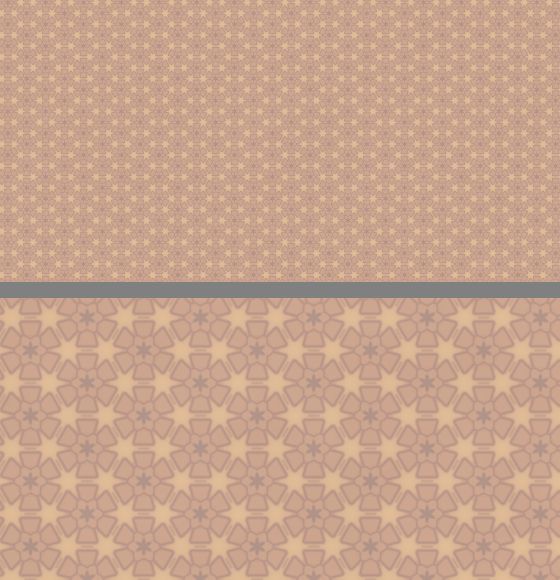
Top, the full canvas; bottom, a detail of the centre.
Reproduce this pattern procedurally as a Shadertoy shader.

```glsl
// Soft six-petalled rosettes on a hexagonal lattice, with pale stars in the gaps.

const float PI = 3.14159265;
const float ROWS = 12.93;

// Offset from the nearest centre of a hexagonal lattice with unit spacing.
vec2 hexCell(vec2 p) {
    vec2 s = vec2(sqrt(3.0), 1.0);
    vec2 a = mod(p, s) - 0.5 * s;
    vec2 b = mod(p + 0.5 * s, s) - 0.5 * s;
    return dot(a, a) < dot(b, b) ? a : b;
}

float roundBox(vec2 p, vec2 halfSize, float radius) {
    vec2 d = abs(p) - halfSize + radius;
    return length(max(d, 0.0)) + min(max(d.x, d.y), 0.0) - radius;
}

// Coverage of a shape from its signed distance.
float fill(float d, float soft) {
    return 1.0 - smoothstep(-soft, soft, d);
}

float stroke(float d, float width, float soft) {
    return fill(abs(d) - 0.5 * width, soft);
}

float noise(vec2 p) {
    vec2 i = floor(p), f = fract(p);
    f = f * f * (3.0 - 2.0 * f);
    vec4 h = fract(sin(vec4(0.0, 1.0, 57.0, 58.0) + dot(i, vec2(1.0, 57.0))) * 4375.5);
    return mix(mix(h.x, h.y, f.x), mix(h.z, h.w, f.x), f.y);
}

void mainImage(out vec4 fragColor, in vec2 fragCoord) {
    vec2 uv = (fragCoord - 0.5 * iResolution.xy) / iResolution.y * ROWS;
    float soft = max(0.022, 0.6 * ROWS / iResolution.y);

    // Fold the cell into half a petal, its axis along q.x.
    vec2 cell = hexCell(uv - vec2(-0.35, 0.355));
    float r = length(cell);
    float angle = abs(mod(atan(cell.x, cell.y) + PI / 6.0, PI / 3.0) - PI / 6.0);
    vec2 q = r * vec2(cos(angle), sin(angle));
    float wave = cos(6.0 * angle);

    // Petals flare outwards from a round core.
    float flare = 0.135 + 0.3 * (q.x - 0.33);
    float petal = roundBox(q - vec2(0.325, 0.0), vec2(0.115, flare), 0.05);
    float body = min(petal, r - 0.33);

    // Pale ground, brightest where three rosettes meet.
    float gap = length(q - vec2(0.5, 0.289));
    vec3 col = mix(vec3(0.835, 0.69, 0.575), vec3(0.88, 0.735, 0.59), exp(-30.0 * gap * gap));
    col = mix(col, vec3(0.805, 0.65, 0.56), fill(body - 0.015, 2.0 * soft));

    // Petal rims, inner scallop and the dash between neighbours.
    float lines = stroke(petal, 0.038, soft) * smoothstep(0.2, 0.27, r);
    lines = max(lines, stroke(r - 0.22 + 0.035 * wave, 0.035, soft));
    lines = max(lines, 0.6 * fill(roundBox(q - vec2(0.5, 0.0), vec2(0.018, 0.09), 0.015), soft));
    col = mix(col, vec3(0.7, 0.565, 0.525), 0.8 * lines);

    // Dusky star at the heart.
    float star = r - 0.1 - 0.035 * wave;
    col = mix(col, vec3(0.675, 0.565, 0.53), 0.85 * fill(star, 1.5 * soft));

    // Faint uneven dye.
    col += 0.012 * (noise(uv * 1.7) - 0.5);
    fragColor = vec4(col, 1.0);
}
```
